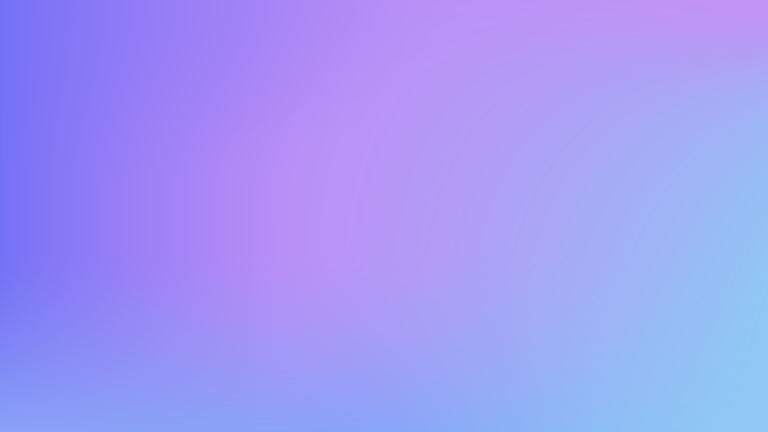
Give the GLSL for this background, as a Shadertoy shader.

```glsl
// A soft mesh gradient: indigo on the left rises to an orchid ridge, then
// melts into sky blue on the right, with a periwinkle haze along the bottom.
// Each colour is one layer, blended by a smooth weight over the unit canvas.

#define INDIGO     vec3(0.455, 0.440, 0.965)
#define ORCHID     vec3(0.740, 0.558, 0.965)
#define SKY        vec3(0.560, 0.785, 0.960)
#define PERIWINKLE vec3(0.535, 0.637, 0.968)
#define PINK       vec3(0.775, 0.575, 0.960)
#define RIDGE_X    0.38
#define RIDGE_LEAN 0.17
#define RIDGE_SOFT 0.12
#define SKY_START  0.30
#define HAZE_TOP   0.42

// Ramp that rises from 0 and levels off at 1 with a rounded corner.
float softRamp(float t, float softness) {
    float h = max(softness - abs(t - 1.0), 0.0) / softness;
    return min(t, 1.0) - 0.25 * softness * h * h;
}

void mainImage(out vec4 fragColor, in vec2 fragCoord) {
    vec2 uv = fragCoord / iResolution.xy;

    // Indigo to orchid; the ridge leans right towards the top.
    float ridge = RIDGE_X + RIDGE_LEAN * smoothstep(0.56, 1.0, uv.y);
    float rise = softRamp(pow(uv.x / ridge, 0.85), RIDGE_SOFT);
    vec3 color = mix(INDIGO, ORCHID, rise);

    // Sky blue from the right, fading out near the top.
    float across = clamp((uv.x - SKY_START) / (1.0 - SKY_START), 0.0, 1.0);
    float skyFade = 1.0 - 0.85 * pow(uv.y, 2.8);
    color = mix(color, SKY, pow(across, 1.4) * skyFade);

    // Pink glow in the top right corner.
    vec2 toCorner = (uv - 1.0) / vec2(0.28, 0.13);
    color = mix(color, PINK, 0.75 * exp(-dot(toCorner, toCorner)));

    // Periwinkle haze along the bottom, turning to sky on the right.
    vec3 haze = mix(PERIWINKLE, SKY, smoothstep(0.4, 1.0, uv.x));
    float hazeAmount = pow(max(1.0 - uv.y / HAZE_TOP, 0.0), 1.4);
    color = mix(color, haze, hazeAmount);

    fragColor = vec4(color, 1.0);
}
```
